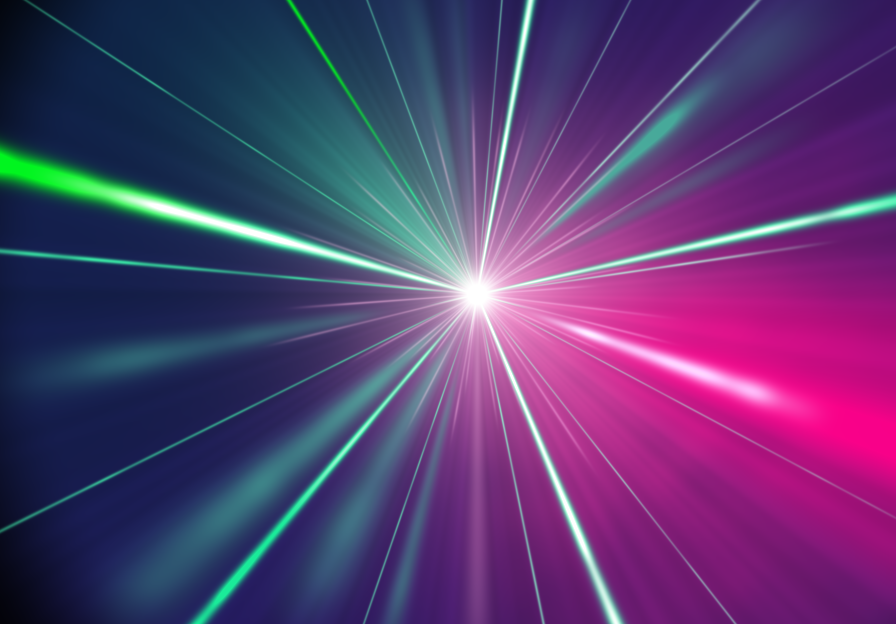
This background is drawn by a WebGL 1 fragment shader. Its source:

```glsl
precision highp float;
// Laser show: beams radiate from one bright flare over a navy and magenta haze.
// Haze and soft fans are angular lobes around the flare; lasers are thin
// widening Gaussians along a direction, blended by mixing and screening.
uniform vec2 u_resolution;

const vec2 FLARE = vec2(0.5326, 0.528);
const vec3 NAVY = vec3(0.13, 0.095, 0.36);
const vec3 DEEP_TEAL = vec3(0.04, 0.13, 0.25);
const vec3 MAGENTA = vec3(0.78, 0.10, 0.54);
const vec3 HOT_PINK = vec3(1.0, 0.0, 0.54);
const vec3 ROSE = vec3(0.90, 0.38, 0.68);
const vec3 TEAL = vec3(0.14, 0.68, 0.53);
const vec3 SEA_MIST = vec3(0.27, 0.66, 0.60);
const vec3 MINT = vec3(0.10, 0.92, 0.60);
const vec3 GREEN = vec3(0.0, 0.96, 0.12);
const vec3 PALE = vec3(0.72, 0.90, 0.86);
const vec3 BLUSH = vec3(1.0, 0.62, 0.82);
const float BASE_WIDTH = 0.0013;
const float FINE_RAYS = 36.0;

float hash(vec2 p) {
  return fract(sin(dot(p, vec2(127.1, 311.7))) * 4375.85);
}

float noise(vec2 p) {
  vec2 i = floor(p), f = fract(p);
  f = f * f * (3.0 - 2.0 * f);
  return mix(mix(hash(i), hash(i + vec2(1, 0)), f.x),
             mix(hash(i + vec2(0, 1)), hash(i + vec2(1, 1)), f.x), f.y);
}

vec2 direction(float degrees) {
  return vec2(cos(radians(degrees)), sin(radians(degrees)));
}

vec3 screen(vec3 under, vec3 light) {
  return 1.0 - (1.0 - under) * (1.0 - clamp(light, 0.0, 1.0));
}

// Soft wedge of light: spread is its angular deviation in degrees.
float fan(vec2 dir, float degrees, float spread) {
  float s = radians(spread);
  return exp((dot(dir, direction(degrees)) - 1.0) / (s * s));
}

// Radial fade in after near and out before far.
float span(float r, float near, float far) {
  return smoothstep(near, near + 0.13, r) * (1.0 - smoothstep(far * 0.65, far, r));
}

// Narrow beam whose half width grows by widen per unit of length.
float laser(vec2 p, float degrees, float widen, float near, float far) {
  vec2 d = direction(degrees);
  float along = dot(p, d);
  float across = (p.x * d.y - p.y * d.x) / (BASE_WIDTH + widen * max(along, 0.0));
  float flicker = 0.6 + 0.6 * noise(vec2(along * 21.0, degrees));
  return exp(-across * across) * span(along, near, far) * flicker;
}

void main() {
  vec2 p = (gl_FragCoord.xy - FLARE * u_resolution) / u_resolution.y;
  float r = length(p);
  vec2 dir = p / max(r, 0.0001);
  float smoke = noise(p * 7.0 + 3.0) * 0.6 + noise(p * 17.0) * 0.4;
  float streak = noise(dir * 13.0 + 20.0) * 0.6 + noise(dir * 37.0 + 50.0) * 0.4;
  float haze = 0.78 + 0.3 * smoke + 0.3 * (streak - 0.5);

  // Haze: navy room, magenta to the lower right, teal to the upper left
  vec3 col = NAVY * (0.8 + 0.4 * streak);
  col = mix(col, DEEP_TEAL, 0.85 * fan(dir, 138.0, 30.0));
  col = mix(col, DEEP_TEAL, 0.45 * fan(dir, -168.0, 24.0));
  float warm = pow(0.5 + 0.5 * dot(dir, direction(-27.0)), 3.8);
  col = mix(col, MAGENTA, clamp(1.1 * warm * exp(-1.5 * r * r) * haze, 0.0, 1.0));
  float rose = exp(-11.0 * r * r) * (0.58 + 0.25 * dir.x);
  col = mix(col, ROSE, clamp(rose * haze, 0.0, 1.0));
  float cool = fan(dir, 138.0, 15.0) + 0.45 * fan(dir, 109.0, 11.0);
  col = mix(col, TEAL * (0.75 + 0.5 * streak), min(cool, 1.0) * exp(-6.5 * r * r) * 0.9);

  // Soft fans
  float soft = 0.75 * fan(dir, -138.5, 3.2) * span(r, 0.02, 0.85);
  soft += 0.60 * fan(dir, -119.0, 3.4) * span(r, 0.02, 0.66);
  soft += 0.65 * fan(dir, -104.5, 1.3) * span(r, 0.08, 0.75);
  soft += 0.55 * fan(dir, -169.5, 2.0) * span(r, 0.12, 0.85);
  soft += 0.85 * fan(dir, 42.0, 1.4) * span(r, 0.08, 0.56);
  soft += 0.32 * fan(dir, 40.5, 3.6) * span(r, 0.15, 0.85);
  soft += 0.35 * fan(dir, 27.5, 1.6) * span(r, 0.10, 0.65);
  soft += 0.40 * fan(dir, 102.5, 1.8) * span(r, 0.10, 0.58);
  soft += 0.25 * fan(dir, 94.0, 1.6) * span(r, 0.05, 0.6);
  soft += 0.20 * fan(dir, 70.0, 3.0) * span(r, 0.05, 0.6);
  col = mix(col, SEA_MIST, clamp(soft * (0.6 + 0.6 * smoke), 0.0, 1.0));
  col = screen(col, BLUSH * 0.25 * fan(dir, -90.0, 1.6) * span(r, 0.02, 0.7));

  // Broad hot pink beam with a pale core
  float pink = fan(dir, -20.0, 4.2) + 0.55 * fan(dir, -8.0, 6.5) + 0.3 * fan(dir, -31.0, 3.0);
  col = mix(col, HOT_PINK, min(pink, 1.0) * smoothstep(0.05, 0.4, r) * 0.95);
  col = screen(col, vec3(0.95, 0.75, 0.98) * 1.2 * laser(p, -19.4, 0.036, 0.06, 0.62));
  col *= 1.0 - 0.92 * smoothstep(0.71, 0.95, r - 0.06 * dir.x - 0.05);

  // Main lasers: coloured sheath, then white core
  vec3 sheath = mix(MINT, GREEN, smoothstep(0.3, 0.65, r));
  col = mix(col, sheath, min(1.6 * laser(p, 164.6, 0.029, -0.1, 1.6), 1.0));
  float bright = laser(p, 79.7, 0.013, -0.1, 1.2) + laser(p, 12.6, 0.016, -0.1, 1.4)
    + laser(p, -67.1, 0.018, -0.1, 1.4) + laser(p, -130.3, 0.013, 0.0, 1.3);
  col = mix(col, MINT, min(bright * 1.2, 1.0));
  float core = 1.1 * laser(p, 164.6, 0.017, -0.1, 0.76) + laser(p, 79.7, 0.007, -0.1, 0.9)
    + 0.9 * laser(p, 12.6, 0.008, -0.1, 0.8) + 1.1 * laser(p, -67.1, 0.011, -0.1, 1.1)
    + 0.5 * laser(p, -130.3, 0.005, -0.1, 0.5);
  col = screen(col, vec3(1.05) * core);

  // Thin lasers
  float thin = 0.5 * laser(p, 146.9, 0.001, 0.0, 1.1) + 0.75 * laser(p, 174.8, 0.004, 0.0, 1.1)
    + 0.6 * laser(p, -153.6, 0.002, 0.0, 1.1) + 0.5 * laser(p, 110.5, 0.001, 0.0, 0.8)
    + 0.5 * laser(p, 85.2, 0.001, 0.0, 0.9) + 0.4 * laser(p, 62.5, 0.001, 0.0, 0.75)
    + 0.6 * laser(p, 46.3, 0.003, 0.05, 1.0) + 0.3 * laser(p, 30.6, 0.001, 0.0, 1.0)
    + 0.7 * laser(p, 8.4, 0.003, 0.0, 0.6) + 0.4 * laser(p, -28.1, 0.001, 0.0, 0.9)
    + 0.5 * laser(p, -51.9, 0.001, 0.0, 1.0) + 0.7 * laser(p, -78.6, 0.002, 0.0, 0.9)
    + 0.6 * laser(p, -109.0, 0.001, 0.0, 0.9);
  col = mix(col, mix(MINT, PALE, 0.6 + 0.4 * dir.x), min(thin * 1.1, 1.0));
  col = mix(col, mix(MINT, GREEN, smoothstep(0.15, 0.4, r)), 0.8 * laser(p, 122.6, 0.004, 0.0, 1.0));

  // Scattered fine rays around the flare
  float fine = 0.0;
  for (float i = 0.0; i < FINE_RAYS; i++) {
    float angle = (i + hash(vec2(i, 2.0))) * 360.0 / FINE_RAYS;
    fine += laser(p, angle, 0.004, -0.1, 0.12 + 0.26 * hash(vec2(i, 7.0)));
  }
  col = screen(col, BLUSH * 0.4 * fine);

  // Flare: pink halo and white heart
  col = screen(col, vec3(1.0, 0.78, 0.86) * exp(-r * 11.0));
  col = screen(col, vec3(1.3) * exp(-r * r / 0.0009));
  gl_FragColor = vec4(col, 1.0);
}
```
